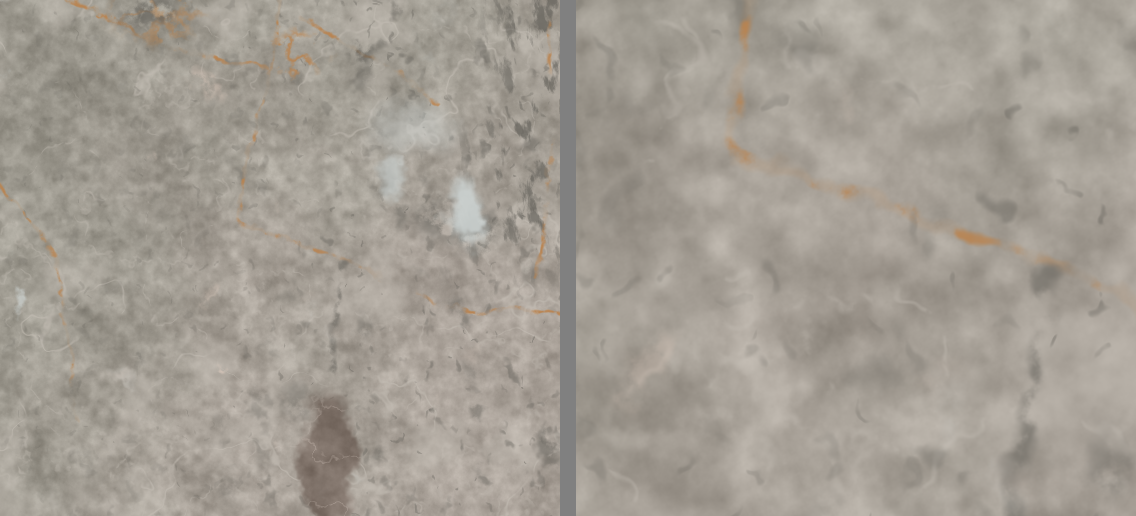
Left, the full canvas; right, a detail of the centre.
A WebGL 1 fragment shader for this texture:

```glsl
precision highp float;
// Weathered grey-beige marble: layered value noise gives the clouded ground,
// scattered ellipses the flecks, warped broken lines the rust seams, and soft
// ovals the white quartz pockets and the brown inclusion.
uniform vec2 u_resolution;

const vec3 COOL_GREY = vec3(0.617, 0.602, 0.562);
const vec3 WARM_GREY = vec3(0.667, 0.634, 0.600);
const vec3 PALE_VEIN = vec3(0.765, 0.740, 0.705);
const vec3 QUARTZ = vec3(0.800, 0.825, 0.820);
const vec3 CHALK = vec3(0.860, 0.790, 0.740);
const vec3 SLATE = vec3(0.390, 0.380, 0.355);
const vec3 BROWN = vec3(0.465, 0.410, 0.375);
const vec3 RUST = vec3(0.730, 0.510, 0.300);
const float CLOUD_CONTRAST = 0.17;
const float GRAIN_CONTRAST = 0.20;
const float SEAM_WIDTH = 0.0036;

float hash(vec2 p) {
  return fract(sin(dot(p, vec2(127.1, 311.7))) * 43758.5453);
}

float noise(vec2 p) {
  vec2 i = floor(p), f = fract(p);
  f = f * f * (3.0 - 2.0 * f);
  return mix(mix(hash(i), hash(i + vec2(1.0, 0.0)), f.x),
             mix(hash(i + vec2(0.0, 1.0)), hash(i + 1.0), f.x), f.y);
}

float fbm(vec2 p) {
  float sum = 0.0, amp = 0.516;
  for (int i = 0; i < 5; i++) {
    sum += amp * noise(p);
    p = mat2(1.6, 1.2, -1.2, 1.6) * p + 3.7;
    amp *= 0.5;
  }
  return sum;
}

// Thin line along the middle level of a noise field
float ridge(vec2 p, float width) {
  return 1.0 - smoothstep(0.0, width, abs(fbm(p) - 0.5));
}

float segment(vec2 p, vec2 a, vec2 b) {
  vec2 d = b - a;
  return length(p - a - d * clamp(dot(p - a, d) / dot(d, d), 0.0, 1.0));
}

float bend(vec2 p, vec2 a, vec2 b, vec2 c) {
  return min(segment(p, a, b), segment(p, b, c));
}

float oval(vec2 p, vec2 center, vec2 radius, float softness) {
  return 1.0 - smoothstep(1.0 - softness, 1.0 + softness, length((p - center) / radius));
}

// Scattered upright ellipses of random size, tilt and strength
float flecks(vec2 p, float cells, float density, float seed) {
  vec2 q = p * cells, id = floor(q);
  float cover = 0.0;
  for (int k = 0; k < 9; k++) {
    vec2 cell = id + vec2(mod(float(k), 3.0), floor(float(k) / 3.0)) - 1.0;
    vec2 key = cell + seed;
    vec2 d = q - cell - vec2(hash(key), hash(key + 17.3));
    float tilt = 1.6 * (hash(key + 31.9) - 0.6);
    d = mat2(cos(tilt), sin(tilt), -sin(tilt), cos(tilt)) * d;
    float size = mix(0.14, 0.46, pow(hash(key + 47.1), 2.0));
    float strength = step(hash(key + 59.7), density) * mix(0.35, 1.0, hash(key + 71.3));
    cover = max(cover, strength * oval(d, vec2(0.0), size * vec2(0.6, 1.0), 0.6));
  }
  return cover;
}

void main() {
  vec2 p = gl_FragCoord.xy / u_resolution.y;
  vec2 wobble = vec2(fbm(p * 16.0), fbm(p * 16.0 + 41.0)) - 0.5;
  vec2 jitter = vec2(noise(p * 95.0), noise(p * 95.0 + 23.0)) - 0.5;
  vec2 w = p + 0.035 * wobble + 0.006 * jitter;
  vec2 rough = p + 0.06 * wobble + 0.014 * jitter;
  float cloud = fbm(p * 4.5 + 0.6 * wobble);
  float patchy = fbm(p * 13.0 + 9.0);
  float speck = fbm(p * 45.0 + 5.0);
  float right = smoothstep(0.25, 0.85, p.x);

  // Ground: cool upper left, warm lower right, clouds and fine grain
  float warmth = smoothstep(-0.25, 0.65, 0.55 * (p.x - p.y) + 0.7 * cloud - 0.2);
  vec3 color = mix(COOL_GREY, WARM_GREY, warmth);
  color += CLOUD_CONTRAST * (patchy - 0.5) + GRAIN_CONTRAST * (fbm(p * 55.0) - 0.5);

  // Pale hairlines and milky smears
  float hair = ridge(p * 5.0 + 20.0, 0.013) * smoothstep(0.42, 0.62, patchy);
  hair = max(hair, 0.6 * ridge(p * 9.0 + 77.0, 0.022) * smoothstep(0.45, 0.6, speck));
  color = mix(color, PALE_VEIN, 0.55 * hair);
  color = mix(color, PALE_VEIN, 0.45 * smoothstep(0.56, 0.76, fbm(p * 7.0 + 63.0)));

  // Dark flecks, denser toward the right, with streaks in the upper right
  float mottle = smoothstep(0.30, 0.58, speck);
  color = mix(color, SLATE, mottle * flecks(rough, 14.0, 0.30, 3.0) * mix(0.20, 0.60, right));
  color = mix(color, SLATE, flecks(rough, 36.0, 0.34, 8.0) * mix(0.24, 0.44, right));
  float zone = smoothstep(0.84, 1.0, p.x + 0.2 * (cloud - 0.5)) * smoothstep(0.38, 0.6, p.y);
  float streak = fbm(vec2(p.x * 55.0 + p.y * 9.0, p.y * 24.0));
  color = mix(color, SLATE, 0.7 * zone * smoothstep(0.55, 0.72, streak));

  // Rust seams, thin and broken into grains
  float seam = bend(w, vec2(0.13, 1.01), vec2(0.27, 0.93), vec2(0.51, 0.865));
  seam = min(seam, bend(w, vec2(0.555, 1.01), vec2(0.51, 0.84), vec2(0.46, 0.565)));
  seam = min(seam, bend(w, vec2(0.46, 0.56), vec2(0.68, 0.495), vec2(0.86, 0.405)));
  seam = min(seam, bend(w, vec2(0.86, 0.405), vec2(0.98, 0.40), vec2(1.1, 0.39)));
  seam = min(seam, bend(w, vec2(0.58, 0.96), vec2(0.72, 0.89), vec2(0.85, 0.80)));
  seam = min(seam, bend(w, vec2(1.065, 1.01), vec2(1.07, 0.7), vec2(1.04, 0.47)));
  seam = min(seam, bend(w, vec2(0.0, 0.64), vec2(0.11, 0.50), vec2(0.15, 0.18)));
  float grains = mix(0.15, 1.0, smoothstep(0.42, 0.64, speck)) * smoothstep(0.3, 0.62, patchy);
  color = mix(color, RUST, 0.9 * grains * (1.0 - smoothstep(0.2, 1.7, seam / SEAM_WIDTH)));
  float stain = max(oval(rough, vec2(0.57, 0.89), vec2(0.055, 0.035), 0.5),
                    0.6 * oval(rough, vec2(0.31, 0.97), vec2(0.08, 0.05), 0.5));
  color = mix(color, RUST, 0.8 * stain * ridge(p * 22.0, 0.09));

  // Dark crack, smudges and the veined brown inclusion
  float crack = 1.0 - smoothstep(0.001, 0.01, segment(w, vec2(0.67, 0.49), vec2(0.64, 0.26)));
  float smudge = max(oval(rough, vec2(0.70, 0.905), vec2(0.05, 0.015), 0.5),
                     oval(rough, vec2(0.30, 0.96), vec2(0.055, 0.04), 0.6));
  smudge = max(smudge, oval(rough, vec2(0.90, 0.57), vec2(0.07, 0.055), 0.5));
  color = mix(color, SLATE, mottle * max(0.55 * crack, 0.7 * smudge * smoothstep(0.3, 0.6, patchy)));
  float inclusion = oval(rough, vec2(0.635, 0.11), vec2(0.058, 0.135), 0.22);
  vec3 brown = BROWN + 0.25 * (patchy - 0.5) + 0.1 * ridge(p * 17.0 + 7.0, 0.03);
  color = mix(color, brown + 0.15 * (speck - 0.5), 0.85 * inclusion);

  // Quartz pockets and small chalky chips
  float quartz = oval(rough, vec2(0.90, 0.59), vec2(0.036, 0.062), 0.45);
  quartz = max(quartz, 0.75 * oval(rough, vec2(0.76, 0.66), vec2(0.026, 0.04), 0.6));
  quartz = max(quartz, 0.45 * oval(rough, vec2(0.80, 0.75), vec2(0.075, 0.05), 0.7));
  color = mix(color, QUARTZ, 0.9 * quartz);
  float chips = flecks(rough + 0.3, 13.0, 0.15, 22.0) * (1.0 - 0.8 * right) * mottle;
  color = mix(color, mix(QUARTZ, CHALK, smoothstep(0.4, 0.6, cloud)), 0.85 * chips);

  gl_FragColor = vec4(clamp(color, 0.0, 1.0), 1.0);
}
```
